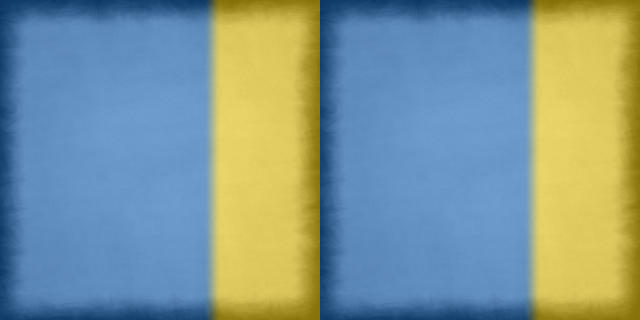
A WebGL 1 fragment shader for this background:

```glsl
precision highp float;
uniform vec2 u_resolution;

vec2 hash2(vec2 p) {
  p = fract(p * vec2(0.1031, 0.1137));
  p += dot(p, p.yx + 33.3);
  return fract(vec2(p.x * p.y * 7.3, (p.x + p.y) * p.x));
}

// Distance to the nearest scattered point
float cellular(vec2 p) {
  vec2 cell = floor(p), local = fract(p);
  float nearest = 2.0;
  for (int j = -1; j <= 1; j++) {
    for (int i = -1; i <= 1; i++) {
      vec2 offset = vec2(float(i), float(j));
      vec2 delta = offset + hash2(cell + offset + 17.0) - local;
      nearest = min(nearest, dot(delta, delta));
    }
  }
  return sqrt(nearest);
}

// Warped, rotated sine layers, roughly -1 to 1
float mottle(vec2 p) {
  float sum = 0.0, amplitude = 0.5;
  for (int i = 0; i < 6; i++) {
    p = mat2(0.8, 0.6, -0.6, 0.8) * p * 1.8 + 1.7;
    p += 0.7 * sin(p.yx * 1.3);
    sum += amplitude * sin(p.x) * sin(p.y);
    amplitude *= 0.68;
  }
  return sum;
}

void main() {
  // Two square tiles across, one down
  vec2 tile = fract(gl_FragCoord.xy / u_resolution * vec2(2.0, 1.0));
  float pixel = 2.0 / u_resolution.x;

  // Paper wear, the same in every tile
  float clouds = mottle(tile * 4.0);
  float fibres = mottle(tile * vec2(18.0, 34.0) + 5.0);
  float grain = cellular(tile * vec2(75.0, 110.0)) - 0.5;

  // Ragged dark border and a broad glow at the centre
  vec2 margin = min(tile, 1.0 - tile);
  vec2 border = smoothstep(-0.015, 0.09, margin + 0.008 * clouds + 0.007 * fibres);
  float glow = 1.0 - smoothstep(0.05, 0.75, length(tile - 0.5));
  float light = border.x * border.y * (0.78 + 0.22 * glow);
  light += 0.045 * clouds + 0.022 * fibres + 0.03 * grain;

  // Soft join inside the tile, crisp seam between tiles
  float yellow = smoothstep(0.637, 0.693, tile.x);
  yellow *= clamp((1.0 - tile.x) / pixel + 0.5, 0.0, 1.0);

  vec3 shadow = mix(vec3(0.06, 0.23, 0.41), vec3(0.53, 0.45, 0.04), yellow);
  vec3 bright = mix(vec3(0.42, 0.60, 0.79), vec3(0.92, 0.84, 0.42), yellow);
  gl_FragColor = vec4(mix(shadow, bright, light), 1.0);
}
```
